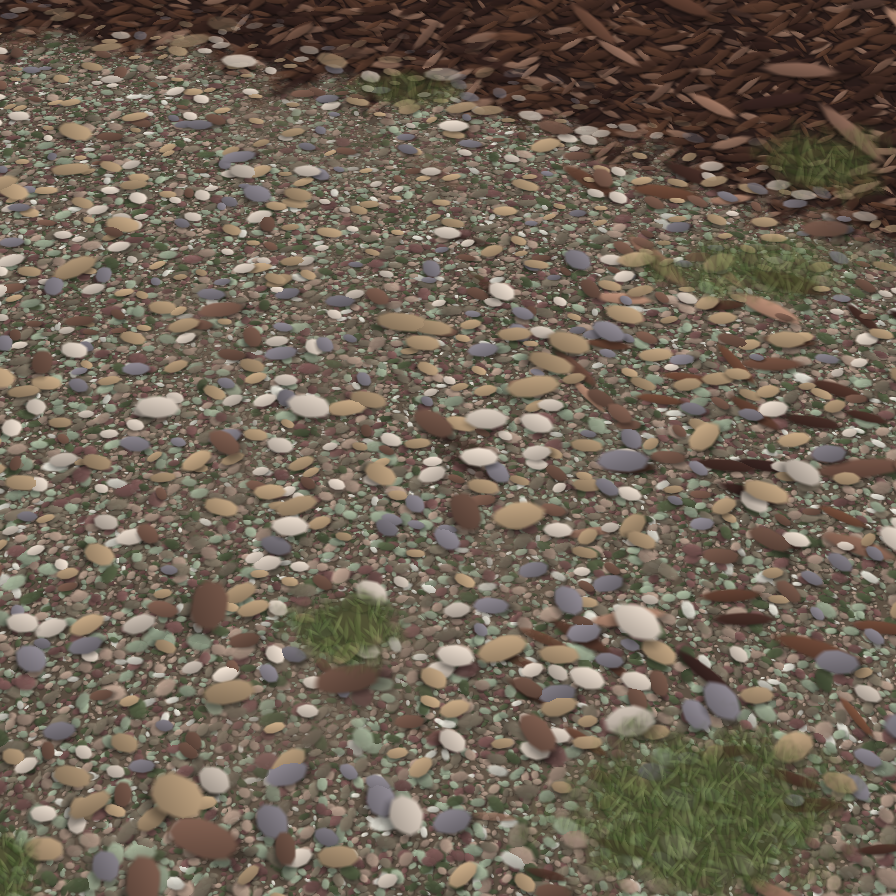
Reproduce this texture procedurally as a Shadertoy shader.

```glsl
// Gravel path seen at a slant, with bark mulch along the top and tufts of grass.

vec3 hash3(vec2 p) {
    vec3 q = fract(p.xyx * vec3(0.1031, 0.1030, 0.0973));
    q += dot(q, q.yxz + 33.33);
    return fract((q.xxy + q.yzz) * q.zyx);
}

vec2 rotate(vec2 p, float angle) {
    float c = cos(angle), s = sin(angle);
    return vec2(c * p.x - s * p.y, s * p.x + c * p.y);
}

// Layered sines, about -1 to 1
float waves(vec2 p) {
    float sum = 0.0, gain = 0.5;
    for (int i = 0; i < 4; i++) {
        sum += gain * sin(p.x + 1.7 * sin(p.y)) * cos(p.y * 1.1 + sin(p.x * 0.7));
        p = rotate(p, 0.9) * 1.9 + 2.3;
        gain *= 0.6;
    }
    return sum;
}

float facetDistance(vec2 q) {
    vec2 a = abs(q);
    return mix(length(q), max(max(a.x, a.y), (a.x + a.y) * 0.75), 0.6);
}

// Cellular pieces: x cover, y height across the piece, z random id, w shadow
vec4 scatter(vec2 g, float aspect, float spin, float fill, float soft, float seed) {
    vec4 hit = vec4(0.0);
    vec2 cell = floor(g);
    for (int j = -1; j <= 1; j++)
    for (int i = -1; i <= 1; i++) {
        vec2 c = cell + vec2(i, j);
        vec3 place = hash3(c + seed * 17.0);
        vec3 look = hash3(c + seed * 31.0 + 57.0);
        if (place.z > fill) continue;
        vec2 q = (g - c - 0.15 - 0.7 * place.xy) * vec2(aspect, 1.0);
        q = rotate(q, (look.x - 0.5) * spin);
        q /= mix(0.27, 0.58, look.y * look.y) * vec2(aspect, 1.0);
        q.x += (look.z - 0.5) * q.y;
        float cover = 1.0 - smoothstep(1.0 - soft, 1.0 + soft, facetDistance(q));
        float shadow = 1.0 - smoothstep(0.6, 1.4, facetDistance(q + vec2(-0.1, 0.4)));
        hit.w = max(hit.w, shadow);
        if (cover > hit.x) hit.xyz = vec3(cover, q.y, look.z);
    }
    return hit;
}

vec3 grainTone(float id) {
    vec3 tone = vec3(0.47, 0.43, 0.37);
    if (id > 0.28) tone = vec3(0.65, 0.56, 0.50);
    if (id > 0.48) tone = vec3(0.45, 0.32, 0.31);
    if (id > 0.63) tone = vec3(0.59, 0.64, 0.55);
    if (id > 0.82) tone = vec3(0.30, 0.34, 0.24);
    if (id > 0.95) tone = vec3(0.84, 0.83, 0.79);
    return tone * (0.87 + 0.26 * fract(id * 91.7));
}

vec3 stoneTone(float id) {
    vec3 tan_ = vec3(0.67, 0.57, 0.45), pale = vec3(0.80, 0.75, 0.70);
    vec3 slate = vec3(0.48, 0.46, 0.49), brown = vec3(0.43, 0.32, 0.27);
    vec3 tone = id < 0.35 ? tan_ : id < 0.60 ? pale : id < 0.84 ? slate : brown;
    return tone * (0.9 + 0.2 * fract(id * 53.3));
}

vec3 barkTone(float id) {
    vec3 tone = mix(vec3(0.17, 0.11, 0.10), vec3(0.36, 0.24, 0.18), id);
    return mix(tone, vec3(0.56, 0.43, 0.36), smoothstep(0.72, 1.0, fract(id * 41.3)));
}

// Lays pieces and their shadows over the ground
vec3 lay(vec3 ground, vec4 piece, vec3 tone, float depth, float mask) {
    ground *= 1.0 - depth * piece.w * mask;
    return mix(ground, tone * (0.97 + 0.13 * piece.y), piece.x * mask);
}

float tuft(vec2 p, vec2 centre, vec2 radius, float wobble) {
    return 1.0 - smoothstep(0.45, 1.2, length((p - centre) / radius) + 0.4 * wobble);
}

void mainImage(out vec4 fragColor, in vec2 fragCoord) {
    vec2 p = fragCoord / iResolution.y;
    float broad = waves(p * 9.0), ragged = waves(p * 45.0);

    // Slanted ground plane: grains shrink towards the top
    vec2 ground = vec2(p.x - 0.5, 2.2) / (2.0 - p.y) + 3.0;
    vec3 color = vec3(0.37, 0.32, 0.27) * (1.0 + 0.12 * broad);

    // Grit and gravel, from fine to coarse
    for (int i = 0; i < 4; i++) {
        float n = float(i);
        vec2 g = rotate(ground, -0.2 + 0.15 * n) * vec2(0.8, 1.0) * 270.0 * pow(0.68, n);
        vec4 grit = scatter(g, 1.3, 2.4, 0.92 - 0.17 * n, 0.4 - 0.05 * n, n + 1.0);
        color = lay(color, grit, grainTone(grit.z), 0.28, 0.9);
    }
    float trodden = smoothstep(0.1, 0.6, broad) * smoothstep(0.9, 0.3, p.x);
    color = mix(color, vec3(0.43, 0.37, 0.32), 0.3 * trodden);

    // Bark mulch beyond a ragged edge
    float edge = 0.95 - 0.05 * p.x - 0.18 * p.x * p.x;
    float mulch = smoothstep(-0.025, 0.025, p.y - edge + 0.03 * ragged + 0.015 * broad);
    vec3 bark = vec3(0.16, 0.11, 0.10);
    for (int i = 0; i < 4; i++) {
        float n = float(i);
        vec2 g = rotate(p, 0.55 - 0.3 * n) * vec2(27.0, 100.0) * (1.35 - 0.12 * n);
        vec4 chip = scatter(g, 3.7, 0.9, 0.7, 0.3, n + 11.0);
        bark = lay(bark, chip, barkTone(chip.z), 0.4, 0.92);
    }
    color = mix(color, bark, mulch);

    // Stray sticks, then loose stones
    vec4 stick = scatter(rotate(p, 0.4) * vec2(12.0, 55.0), 4.5, 1.0, 0.16, 0.25, 21.0);
    color = lay(color, stick, barkTone(stick.z) * 1.25, 0.35, smoothstep(0.35, 0.7, p.x));
    float bare = 1.0 - smoothstep(-0.02, 0.09, p.y - edge);
    for (int i = 0; i < 2; i++) {
        float n = float(i);
        vec2 g = rotate(ground, 0.25) * vec2(0.72, 1.0) * (66.0 - 26.0 * n);
        vec4 stone = scatter(g, 1.4, 1.8, 0.34 - 0.16 * n, 0.17, n + 31.0);
        color = lay(color, stone, stoneTone(stone.z), 0.4, bare);
    }

    // Grass tufts
    float grass = tuft(p, vec2(0.78, 0.09), vec2(0.17, 0.10), ragged);
    grass = max(grass, tuft(p, vec2(0.38, 0.30), vec2(0.07, 0.045), ragged));
    grass = max(grass, 0.8 * tuft(p, vec2(0.84, 0.70), vec2(0.13, 0.04), ragged));
    grass = max(grass, 0.8 * tuft(p, vec2(0.92, 0.82), vec2(0.08, 0.04), ragged));
    grass = max(grass, tuft(p, vec2(0.0, 0.02), vec2(0.05, 0.05), ragged));
    grass = max(grass, 0.7 * tuft(p, vec2(0.45, 0.90), vec2(0.06, 0.02), ragged));
    vec3 blades = vec3(0.25, 0.27, 0.16);
    for (int i = 0; i < 3; i++) {
        float n = float(i);
        vec4 blade = scatter(rotate(p, 0.6 + 0.6 * n) * vec2(38.0, 170.0), 4.5, 1.2, 0.7, 0.5, n + 41.0);
        vec3 green = mix(vec3(0.25, 0.32, 0.15), vec3(0.46, 0.52, 0.31), blade.z);
        blades = lay(blades, blade, green, 0.2, 0.75);
    }
    color = mix(color, blades, 0.82 * grass);

    fragColor = vec4(color, 1.0);
}
```
